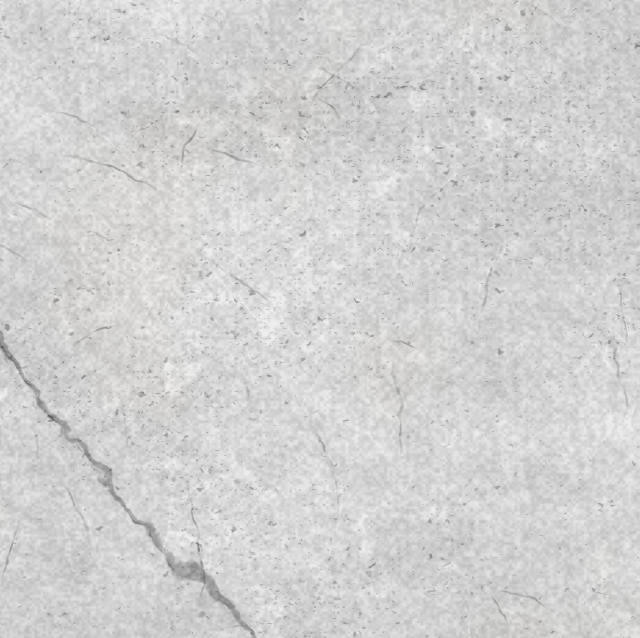
A WebGL 2 fragment shader for this texture:

```glsl
#version 300 es
precision highp float;
// Pale grey marble with fine grain, scattered pits, short cracks and one long dark vein.
uniform vec2 u_resolution;
out vec4 fragColor;

float hash(vec2 p) {
    return fract(sin(dot(p, vec2(127.1, 311.7))) * 43758.5453);
}

float noise(vec2 p) {
    vec2 cell = floor(p), f = fract(p);
    f = f * f * (3.0 - 2.0 * f);
    return mix(mix(hash(cell), hash(cell + vec2(1, 0)), f.x),
               mix(hash(cell + vec2(0, 1)), hash(cell + vec2(1, 1)), f.x), f.y);
}

float fbm(vec2 p) {
    float sum = 0.0, gain = 0.5;
    for (int i = 0; i < 5; i++) {
        sum += gain * noise(p);
        p = mat2(1.6, 1.2, -1.2, 1.6) * p + 7.3;
        gain *= 0.5;
    }
    return sum / 0.97;
}

// Small irregular holes, one per grid cell, kept where the hash is below density.
float pits(vec2 p, float scale, float density) {
    vec2 q = p * scale + 0.7 * vec2(noise(p * scale * 1.9), noise(p * scale * 1.9 + 40.0));
    vec2 cell = floor(q);
    vec2 centre = 0.35 + 0.3 * vec2(hash(cell + 3.1), hash(cell + 8.7));
    vec2 d = (fract(q) - centre) * vec2(0.8, 1.2);
    float radius = mix(0.12, 0.3, hash(cell + 5.9));
    float shape = 1.0 - smoothstep(radius * 0.5, radius + 0.1, length(d));
    return shape * step(hash(cell + 1.3), density) * mix(0.35, 1.0, hash(cell + 9.4));
}

// Tapered line through a centre; x is its coverage, y its position along the length.
float crack(vec2 p, vec2 centre, float angle, float halfLength, float width) {
    vec2 dir = vec2(cos(angle), sin(angle));
    vec2 d = p - centre;
    float along = dot(d, dir) / halfLength;
    float across = abs(dot(d, vec2(-dir.y, dir.x)) + 0.12 * halfLength * along * along);
    float taper = 1.0 - smoothstep(0.3, 1.0, abs(along));
    return taper * (1.0 - smoothstep(width * 0.3, width * 1.5, across));
}

void main() {
    vec2 p = gl_FragCoord.xy / u_resolution.y;
    vec2 wobble = vec2(fbm(p * 22.0), fbm(p * 22.0 + 31.0)) - 0.5;
    float patches = fbm(p * 6.0 + 13.0);

    // Clouds and grain
    float tone = 0.829 + 0.13 * (fbm(p * vec2(4.0, 6.0)) - 0.5);
    tone += 0.10 * (noise(p * 230.0) - 0.5) + 0.07 * (noise(p * 115.0 + 9.0) - 0.5);
    tone += 0.07 * (fbm(p * 30.0 + 5.0) - 0.5);

    // Pale wisps and flecks
    float ridge = abs(fbm(p * 7.0 + wobble * 0.4 + 60.0) - 0.5);
    tone += 0.035 * (1.0 - smoothstep(0.0, 0.02, ridge)) * smoothstep(0.4, 0.65, patches);
    tone += 0.06 * smoothstep(0.64, 0.78, fbm(p * 26.0 + 80.0)) * smoothstep(0.4, 0.6, patches);

    // Pits gather in patches, more of them toward the upper edge
    float density = smoothstep(0.38, 0.72, patches + 0.08 * (p.y - 0.4));
    tone -= 0.17 * pits(p, 130.0, 0.04 + 0.3 * density);
    tone -= 0.24 * pits(p + 3.7, 75.0, 0.01 + 0.1 * density);

    // Short cracks: shallow in the upper half, steep in the lower half
    vec2 bent = p + 0.022 * wobble;
    float broken = smoothstep(0.25, 0.6, noise(p * 70.0 + 17.0));
    for (int i = 0; i < 34; i++) {
        vec2 seed = vec2(float(i), 4.0);
        vec2 centre = vec2(hash(seed) * u_resolution.x / u_resolution.y,
                           (float(i) + hash(seed + 2.0)) / 34.0);
        float steep = step(centre.y, 0.54) * step(0.25, hash(seed + 5.0));
        float angle = mix(-0.55, -1.35, steep) + 0.5 * (hash(seed + 7.0) - 0.5);
        angle += 1.6 * step(0.85, hash(seed + 11.0));
        float size = mix(0.03, 0.11, pow(hash(seed + 13.0), 1.5));
        float depth = mix(0.06, 0.2, hash(seed + 17.0));
        tone -= depth * mix(0.35, 1.0, broken) * crack(bent, centre, angle, size, 0.0018);
        // Faint pale scratch beside each crack
        vec2 side = centre + 0.12 * (vec2(hash(seed + 19.0), hash(seed + 23.0)) - 0.5);
        tone += 0.04 * crack(bent, side, angle - 0.3, size * 0.8, 0.0016);
    }

    // Long vein crossing the lower left corner, with a thin strand beside it
    vec2 v = p + 0.045 * wobble + 0.018 * (noise(p * 9.0) - 0.5);
    float across = (v.y - 0.455 + 1.3 * v.x - 0.35 * v.x * v.x) / 1.56;
    float width = 0.0025 + 0.005 * noise(p * 18.0 + 4.0);
    float core = 1.0 - smoothstep(width * 0.4, width * 1.3, abs(across));
    float strand = 1.0 - smoothstep(0.0008, 0.0028, abs(across + 0.018 * (noise(p * 13.0) - 0.35)));
    tone -= 0.21 * core * mix(0.6, 1.1, noise(p * 95.0));
    tone -= 0.12 * strand * broken;
    tone -= 0.03 * (1.0 - smoothstep(0.0, 0.016, abs(across)));

    // Slight warm stain in places
    float stain = smoothstep(0.58, 0.75, fbm(p * 5.0 + 90.0));
    vec3 color = vec3(clamp(tone, 0.35, 0.93)) - stain * vec3(0.0, 0.003, 0.012);
    fragColor = vec4(color, 1.0);
}
```
